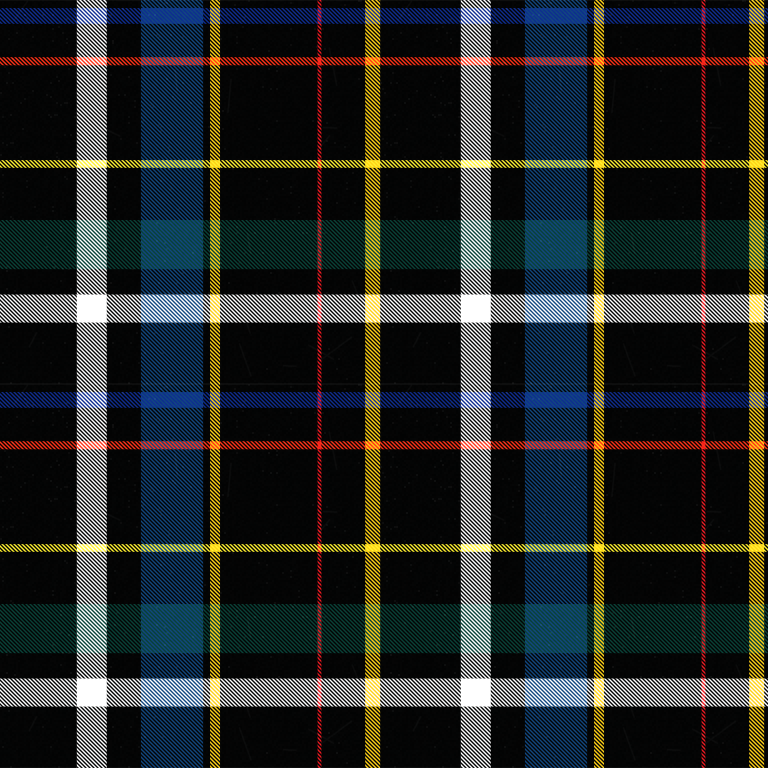
This pattern is drawn by a three.js fragment shader. Its source:

```glsl
// Black tartan twill with white, blue, green, yellow and red stripes, two setts each way.
varying vec2 vUv;

float hash(vec2 p) {
  return fract(sin(dot(p, vec2(127.1, 311.7))) * 43758.5453);
}

// Coverage of a stripe from a to b, softened over one pixel
float band(float x, float a, float b, float pixel) {
  return clamp((x - a) / pixel + 0.5, 0.0, 1.0) - clamp((x - b) / pixel + 0.5, 0.0, 1.0);
}

// Vertical threads, left to right
vec3 warpColor(float x, float pixel) {
  vec3 yellow = vec3(1.0, 0.81, 0.08);
  vec3 c = vec3(0.008, 0.01, 0.01);
  c = mix(c, vec3(1.0), band(x, 0.200, 0.278, pixel));
  c = mix(c, vec3(0.06, 0.27, 0.49), band(x, 0.367, 0.529, pixel));
  c = mix(c, yellow, band(x, 0.547, 0.573, pixel));
  c = mix(c, vec3(0.92, 0.09, 0.12), band(x, 0.827, 0.837, pixel));
  return mix(c, yellow, band(x, 0.951, 0.990, pixel));
}

// Horizontal threads, top to bottom
vec3 weftColor(float y, float pixel) {
  vec3 c = vec3(0.008, 0.01, 0.01);
  c = mix(c, vec3(0.05, 0.17, 0.56), band(y, 0.021, 0.062, pixel));
  c = mix(c, vec3(1.0, 0.19, 0.08), band(y, 0.149, 0.170, pixel));
  c = mix(c, vec3(1.0, 0.94, 0.18), band(y, 0.417, 0.437, pixel));
  c = mix(c, vec3(0.03, 0.25, 0.21), band(y, 0.573, 0.701, pixel));
  return mix(c, vec3(1.0), band(y, 0.767, 0.840, pixel));
}

// Faint short scratches, wrapped around the sett
float scratches(vec2 p, float pixel) {
  float mark = 0.0;
  for (int i = 0; i < 18; i++) {
    float id = float(i);
    vec2 center = vec2(hash(vec2(id, 1.0)), hash(vec2(id, 2.0)));
    float angle = 6.2832 * hash(vec2(id, 3.0));
    vec2 dir = vec2(cos(angle), sin(angle));
    vec2 d = fract(p - center + 0.5) - 0.5;
    float halfLength = 0.015 + 0.035 * hash(vec2(id, 4.0));
    float dist = length(d - dir * clamp(dot(d, dir), -halfLength, halfLength));
    mark = max(mark, 1.0 - smoothstep(0.0, 0.0015 + pixel, dist));
  }
  return mark;
}

void main() {
  vec2 sett = vec2(vUv.x, 1.0 - vUv.y) * 2.0;
  vec2 pixel = max(fwidth(sett), vec2(0.00001));
  vec2 p = fract(sett);

  // Diagonal twill: warp and weft take turns on top
  float diagonal = 192.0 * (vUv.x + vUv.y);
  float ridge = abs(fract(diagonal) - 0.5) * 2.0;
  float soft = clamp(fwidth(diagonal) * 0.6, 0.01, 0.5);
  float over = smoothstep(0.5 - soft, 0.5 + soft, ridge);
  vec3 color = mix(weftColor(p.y, pixel.y), warpColor(p.x, pixel.x), over);

  // Wear: lint specks, thread grain, scratches and a pale line between setts
  vec2 cell = floor(p * 192.0);
  float speck = step(0.985, hash(cell)) * (1.0 - smoothstep(0.2, 0.5, length(fract(p * 192.0) - 0.5)));
  float grain = 0.012 * hash(cell + 57.0);
  float seam = 1.0 - smoothstep(0.0, 0.0013 + pixel.y, abs(fract(p.y + 0.5) - 0.5));
  color += 0.08 * speck + grain + 0.03 * scratches(p, pixel.x) + 0.05 * seam;

  gl_FragColor = vec4(min(color, 1.0), 1.0);
}
```
